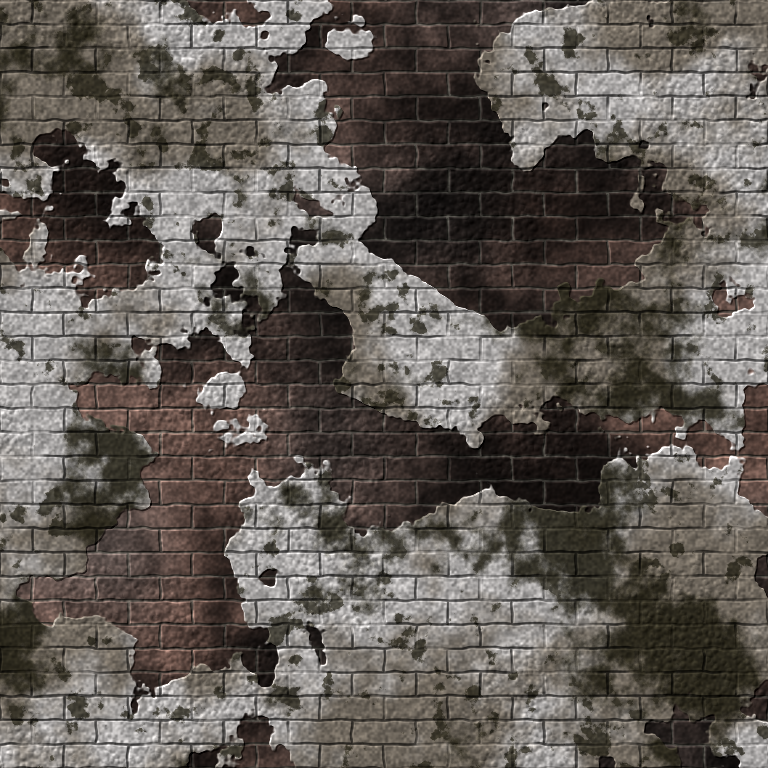
Reproduce this texture procedurally as a three.js fragment shader.

```glsl
// Weathered brick wall under stained, flaking plaster.
varying vec2 vUv;

#define BRICKS vec2(12.0, 32.0)
#define PLASTER_CUT 0.415
#define PATCH_SCALE 6.0
#define STAIN_AMOUNT 0.85
#define RELIEF_GAIN 0.75
#define GRAIN 0.38
#define LIGHT_STEP vec2(-0.0016, 0.0018)
#define PALE vec3(0.67, 0.66, 0.655)
#define TAN vec3(0.43, 0.40, 0.36)
#define MOSS vec3(0.12, 0.11, 0.065)
#define BRICK vec3(0.225, 0.195, 0.185)
#define MORTAR vec3(0.33, 0.325, 0.30)

float hash(vec2 p) {
  vec3 q = fract(p.xyx * 0.1031);
  q += dot(q, q.yzx + 33.33);
  return fract((q.x + q.y) * q.z);
}

float noise(vec2 p) {
  vec2 i = floor(p), f = fract(p);
  f = f * f * (3.0 - 2.0 * f);
  float low = mix(hash(i), hash(i + vec2(1.0, 0.0)), f.x);
  float high = mix(hash(i + vec2(0.0, 1.0)), hash(i + 1.0), f.x);
  return mix(low, high, f.y);
}

// Layered noise, normalised to 0..1
float fbm(vec2 p) {
  float sum = 0.0, total = 0.0, amp = 1.0;
  for (int i = 0; i < 6; i++) {
    sum += amp * noise(p);
    total += amp;
    amp *= 0.54;
    p = mat2(1.6, 1.2, -1.2, 1.6) * p + 17.3;
  }
  return sum / total;
}

// Distance to the nearest scattered cell centre
float cellular(vec2 p) {
  vec2 i = floor(p), f = fract(p);
  float nearest = 2.0;
  for (int y = -1; y <= 1; y++)
    for (int x = -1; x <= 1; x++) {
      vec2 o = vec2(float(x), float(y));
      vec2 jitter = vec2(hash(i + o), hash(i + o + 71.7));
      nearest = min(nearest, length(o + jitter - f));
    }
  return nearest;
}

// Cell coordinates of the running bond
vec2 brickGrid(vec2 p) {
  vec2 g = p * BRICKS;
  g.x += 0.5 * mod(floor(g.y), 2.0);
  return g;
}

// 1 inside the ragged joints between bricks
float jointMask(vec2 p) {
  p += 0.003 * (vec2(noise(p * 70.0), noise(p * 70.0 + 31.0)) - 0.5);
  vec2 f = fract(brickGrid(p));
  vec2 edge = min(f, 1.0 - f) / BRICKS;
  return 1.0 - smoothstep(0.0007, 0.0026, min(edge.x, edge.y));
}

// Signed plaster thickness: thin in a round patch and along a sagging band
float plasterDepth(vec2 p) {
  vec2 patchPos = (p - vec2(0.64, 0.69)) / vec2(0.20, 0.17);
  float bandY = (p.y - mix(0.19, 0.42, smoothstep(0.0, 0.45, p.x))) / 0.075;
  float bare = 0.21 * exp(-dot(patchPos, patchPos)) + 0.17 * exp(-bandY * bandY);
  return fbm(p * PATCH_SCALE + 4.7) - PLASTER_CUT - bare;
}

float plasterMask(vec2 p) {
  return smoothstep(-0.006, 0.006, plasterDepth(p));
}

// Surface height: plaster sheet, joints, blisters and roughness
float relief(vec2 p) {
  float plaster = plasterMask(p);
  float blisters = smoothstep(0.45, 0.62, noise(p * 9.0 + 8.0));
  float lumps = 1.0 - smoothstep(0.1, 0.55, cellular(p * 95.0));
  float rough = 0.35 * noise(p * 110.0) + 0.25 * noise(p * 230.0);
  return 0.6 * plaster - mix(0.6, 0.25, plaster) * jointMask(p)
    + 0.35 * lumps * blisters + rough;
}

vec3 brickColor(vec2 p, float joint) {
  float each = hash(floor(brickGrid(p)));
  float soot = fbm(p * 5.0 + 50.0);
  vec3 c = BRICK * (0.8 + 0.3 * each) * mix(0.35, 1.6, smoothstep(0.3, 0.68, soot));
  c *= 0.6 + 0.8 * fbm(p * 45.0);
  c = mix(c, c * vec3(1.12, 0.97, 0.9), noise(p * 7.0 + 3.0));
  return mix(c, MORTAR * (0.5 + noise(p * 60.0)), 0.65 * joint);
}

vec3 plasterColor(vec2 p, float joint) {
  vec3 c = mix(TAN, PALE, smoothstep(0.38, 0.60, fbm(p * 7.0 + 20.0)));
  c *= 0.84 + 0.32 * fbm(p * vec2(35.0, 80.0));
  // Broad mossy stains broken up by dark specks
  float damp = fbm(p * 6.5 + 90.0);
  float specks = fbm(p * 42.0 + 12.0);
  float stain = smoothstep(0.50, 0.72, damp + 0.45 * (specks - 0.5));
  float pits = smoothstep(0.60, 0.68, specks + 0.5 * (damp - 0.5));
  c = mix(c, MOSS, STAIN_AMOUNT * max(stain, 0.85 * pits));
  return c * (1.0 - 0.5 * joint * smoothstep(0.3, 0.6, noise(p * 25.0)));
}

void main() {
  vec2 p = vUv;
  float joint = jointMask(p);
  vec3 color = mix(brickColor(p, joint), plasterColor(p, joint), plasterMask(p));
  // Raking light from the upper left, then fine grain
  float slope = relief(p) - relief(p + LIGHT_STEP);
  color = color * (1.0 + RELIEF_GAIN * clamp(slope, -0.9, 0.7)) + 0.09 * slope;
  color *= 1.0 + GRAIN * (noise(p * 290.0) - 0.5);
  gl_FragColor = vec4(clamp(color, 0.0, 1.0), 1.0);
}
```
